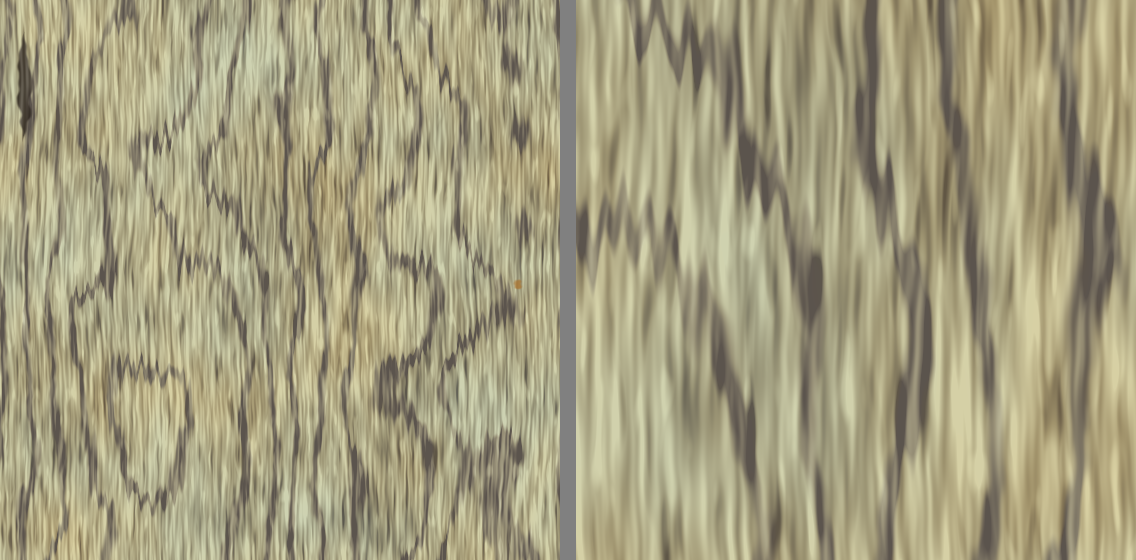
Left, the full canvas; right, a detail of the centre.
This texture is drawn by a WebGL 2 fragment shader. Its source:

```glsl
#version 300 es
precision highp float;
// Weathered wood plank: fine upright fibres crossed by dark, arching growth rings.
uniform vec2 u_resolution;
out vec4 fragColor;

vec2 hash2(ivec2 cell) {
    uvec2 v = uvec2(cell) * 1664525u + 1013904223u;
    v.x += v.y * 1664525u;
    v.y += v.x * 1664525u;
    v ^= v >> 16u;
    v.x += v.y * 1664525u;
    v.y += v.x * 1664525u;
    v ^= v >> 16u;
    return vec2(v & 65535u) / 65535.0;
}

float cornerSlope(ivec2 cell, vec2 offset) {
    float angle = 6.2832 * hash2(cell).x;
    return dot(vec2(cos(angle), sin(angle)), offset);
}

// Gradient noise, roughly -0.7 to 0.7
float noise(vec2 p) {
    ivec2 i = ivec2(floor(p));
    vec2 f = fract(p);
    vec2 u = f * f * f * (f * (f * 6.0 - 15.0) + 10.0);
    float low = mix(cornerSlope(i, f), cornerSlope(i + ivec2(1, 0), f - vec2(1, 0)), u.x);
    float high = mix(cornerSlope(i + ivec2(0, 1), f - vec2(0, 1)),
                     cornerSlope(i + ivec2(1, 1), f - vec2(1, 1)), u.x);
    return mix(low, high, u.y);
}

// Ring number: crowded in the straight grain, slow and warped in the two arched zones
float ringField(vec2 p) {
    float arch = 0.5 + 0.5 * cos(12.566 * (p.x - 0.3));
    float straight = 11.0 * p.x - 0.66 * sin(12.566 * (p.x - 0.3));
    float warp = mix(0.7, 2.6, arch) * noise(p * vec2(5.0, 3.2) + 17.3);
    return straight + warp + 0.5 * noise(p * vec2(12.0, 8.0) + 41.7);
}

float ringDarkness(vec2 p) {
    // Fibres slide past each other, which frays the rings
    vec2 frayed = p;
    frayed.y += 0.045 * noise(p * vec2(120.0, 5.0) + 5.1);
    frayed.x += 0.004 * noise(p * vec2(30.0, 38.0) + 9.4);
    float field = ringField(frayed);
    float e = 0.004;
    vec2 slope = vec2(ringField(p + vec2(e, 0)) - ringField(p - vec2(e, 0)),
                      ringField(p + vec2(0, e)) - ringField(p - vec2(0, e))) / (2.0 * e);
    float steep = clamp(length(slope), 3.0, 30.0);
    float fromRing = abs(fract(field) - 0.5);
    float width = (0.09 + 0.0028 * steep) * (1.0 + 0.8 * noise(p * vec2(9.0, 7.0) + 3.0));
    float line = smoothstep(width * 1.25, width * 0.35, fromRing);
    float strength = 0.85 + 0.7 * noise(p * vec2(14.0, 10.0) + 61.0);
    return clamp(line * strength + 0.2 * exp(-7.0 * fromRing), 0.0, 1.0);
}

vec3 woodRamp(float tone) {
    vec3 shade = mix(vec3(0.37, 0.34, 0.28), vec3(0.61, 0.58, 0.45), clamp(tone * 2.0, 0.0, 1.0));
    return mix(shade, vec3(0.79, 0.78, 0.63), clamp(tone * 2.0 - 1.0, 0.0, 1.2));
}

// Small rust spots, few of the cells hold one
float rustSpots(vec2 p) {
    vec2 grid = p * 5.0;
    ivec2 cell = ivec2(floor(grid));
    vec2 centre = 0.2 + 0.6 * hash2(cell + 83);
    float present = step(0.87, hash2(cell + 211).y);
    float radius = length((fract(grid) - centre) * vec2(1.0, 0.8)) + 0.02 * noise(p * 120.0);
    return present * smoothstep(0.045, 0.018, radius);
}

void main() {
    vec2 p = gl_FragCoord.xy / u_resolution;

    // Fibres and pores
    vec2 grain = p;
    grain.x += 0.012 * noise(p * vec2(4.0, 3.0) + 23.0) + 0.0015 * noise(p * vec2(40.0, 30.0));
    float coarse = noise(grain * vec2(145.0, 9.0) + 2.7);
    float fine = noise(grain * vec2(235.0, 17.0) + 31.2);
    float pores = smoothstep(0.18, 0.5, noise(grain * vec2(115.0, 13.0) + 77.0));
    float flecks = smoothstep(0.22, 0.5, noise(grain * vec2(130.0, 22.0) + 53.0));
    float stain = noise(p * vec2(5.0, 4.0) + 91.0) + 0.5 * noise(p * vec2(22.0, 13.0));
    float tone = 0.76 + 0.65 * coarse + 0.5 * fine + 0.3 * stain - 0.4 * pores + 0.25 * flecks;

    // Growth rings
    float ring = ringDarkness(p);
    tone -= 0.53 * ring;
    vec3 color = woodRamp(tone);
    color += ring * vec3(-0.012, -0.012, 0.022);

    // Tan and pale green weathering
    float tint = noise(p * vec2(4.0, 5.0) + 12.0) + 0.4 * noise(p * vec2(30.0, 9.0) + 6.0);
    color += tint * (1.0 - ring) * vec3(0.04, -0.01, -0.06);

    // Rust and one open crack
    color = mix(color, vec3(0.66, 0.46, 0.20), 0.8 * rustSpots(p));
    vec2 crack = p - vec2(0.044, 0.845);
    crack.x += 0.008 * noise(p * vec2(9.0, 45.0));
    float reach = 0.012 * (1.0 - pow(abs(crack.y) / 0.092, 2.0));
    float open = smoothstep(0.003, -0.003, abs(crack.x) - reach);
    color = mix(color, vec3(0.25, 0.22, 0.19) + 0.2 * coarse, 0.85 * open);

    fragColor = vec4(clamp(color, 0.0, 1.0), 1.0);
}
```
